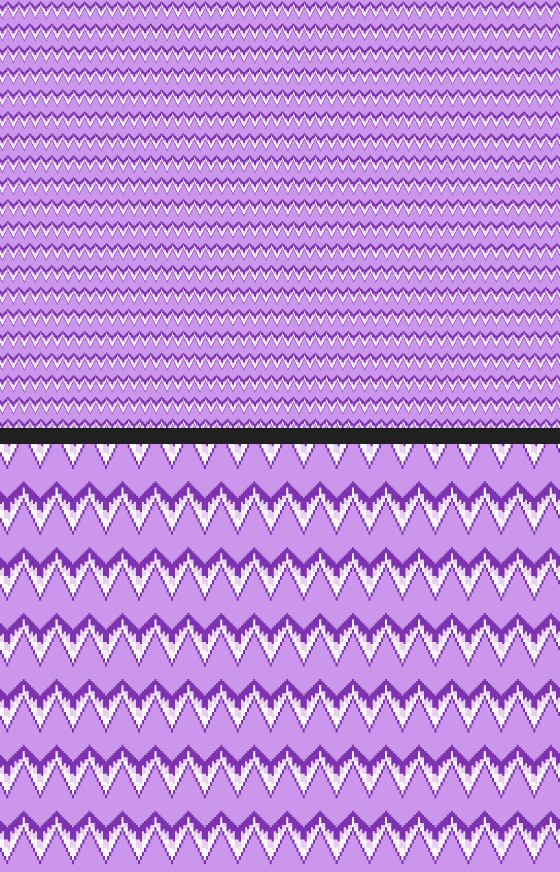
Top: the whole. Bottom: its middle third, enlarged.
This pattern is drawn by a WebGL 1 fragment shader. Its source:

```glsl
precision highp float;
// Rows of lilac flame-stitch chevrons, drawn on a fine square stitch grid.

uniform vec2 u_resolution;

const float STITCHES_ACROSS = 816.0;      // 51 repeats of 16 stitches
const vec2 REPEAT = vec2(16.0, 32.0);     // stitches in one repeat
const vec2 PEAK = vec2(11.0, 2.0);        // crest of the chevron in a repeat
const int SAMPLES = 4;                    // per axis, for smooth edges

const vec3 LILAC = vec3(0.80, 0.59, 0.93);
const vec3 PURPLE = vec3(0.49, 0.20, 0.69);
const vec3 PALE = vec3(0.91, 0.81, 0.94);
const vec3 WHITE = vec3(0.99, 0.97, 0.99);

float hash(float n) {
  return fract(sin(n * 12.9898) * 43758.5453);
}

// Distance in stitches from the nearest crest column, 0 to 8.
float crestDistance(float column) {
  float halfWidth = 0.5 * REPEAT.x;
  return abs(mod(column - PEAK.x + halfWidth, REPEAT.x) - halfWidth);
}

// Depth of the purple edge, with uneven tongues from column to column.
float flameDepth(float column, float d) {
  return floor(3.0 + 2.0 * mod(d, 2.0) + 2.0 * hash(column + 1.0) + 0.25 * d);
}

// Colour of one stitch; rows are counted downwards.
vec3 stitchColor(vec2 stitch) {
  float column = mod(stitch.x, REPEAT.x);
  float row = mod(stitch.y - PEAK.y, REPEAT.y);
  float d = crestDistance(column);
  float top = d;
  float bottom = 10.0 + 2.0 * d;
  float flame = top + flameDepth(column, d);

  if (row < top || row >= bottom) return LILAC;
  if (row < flame || row >= bottom - 2.0) return PURPLE;
  if (row < flame + 1.0 + 0.35 * d) return PALE;
  return WHITE;
}

void main() {
  float scale = STITCHES_ACROSS / u_resolution.x;
  vec2 fromTop = vec2(gl_FragCoord.x, u_resolution.y - gl_FragCoord.y);

  // Average the stitches covered by this fragment.
  vec3 sum = vec3(0.0);
  for (int j = 0; j < SAMPLES; j++) {
    for (int i = 0; i < SAMPLES; i++) {
      vec2 offset = (vec2(float(i), float(j)) + 0.5) / float(SAMPLES) - 0.5;
      sum += stitchColor(floor((fromTop + offset) * scale));
    }
  }
  gl_FragColor = vec4(sum / float(SAMPLES * SAMPLES), 1.0);
}
```
